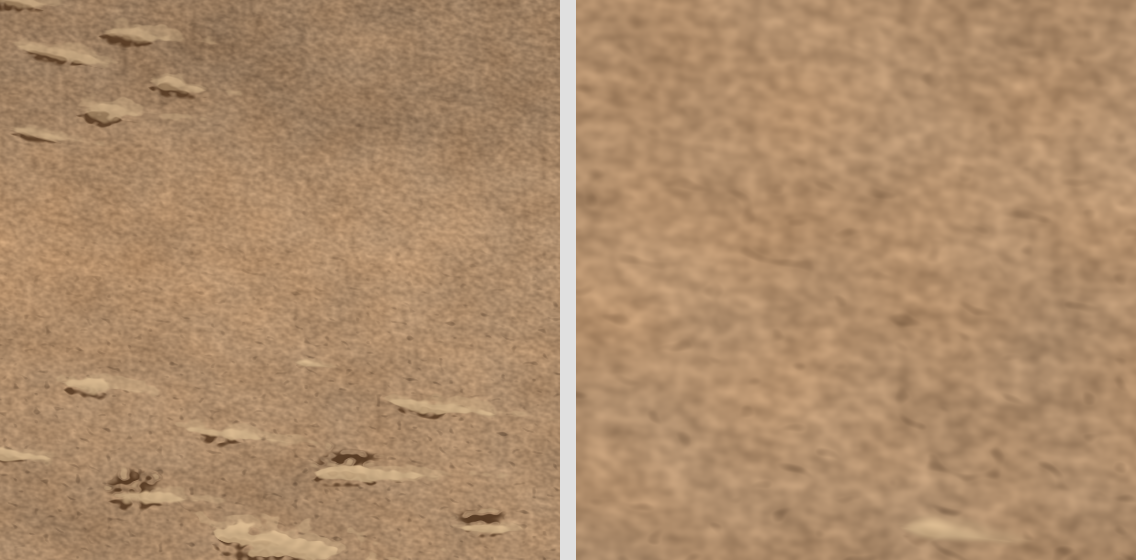
Left: the whole. Right: its middle third, enlarged.
Write a WebGL 2 fragment shader that draws this texture.

```glsl
#version 300 es
precision highp float;
// Dry sandy ground seen at a low angle: soft grains from layered gradient noise,
// broad light and dark zones, and two loose groups of flat pale slabs with
// dark undersides and crumbled rubble, each scattered by a loop.

uniform vec2 u_resolution;
out vec4 fragColor;

const vec3 SAND = vec3(0.662, 0.533, 0.407);
const vec3 TONE_AXIS = vec3(1.0, 0.88, 0.73);   // colour change per unit of tone
const vec3 WARM_AXIS = vec3(0.6, 0.0, -0.5);    // shift towards orange
const vec3 SLAB = vec3(0.82, 0.70, 0.54);
const vec3 SHADOW = vec3(0.32, 0.21, 0.12);

const vec2 ZONE_FREQ = vec2(3.0, 6.0);
const vec2 DRIFT_FREQ = vec2(9.0, 19.0);
const vec2 COARSE_FREQ = vec2(42.0, 66.0);      // grains are wider than tall
const vec2 GRAIN_FREQ = vec2(88.0, 124.0);
const vec2 FINE_FREQ = vec2(150.0, 195.0);
const float ZONE_AMP = 0.07;
const float DRIFT_AMP = 0.055;
const float COARSE_AMP = 0.07;
const float GRAIN_AMP = 0.105;
const float FINE_AMP = 0.04;
const float SPECK_AMP = 0.13;
const float EDGE = 0.0032;                      // softness of slab outlines
const vec2 MIN_HEAP = vec2(0.046, 0.025);       // smallest rubble heap
const int NEAR_SLABS = 9;
const int FAR_SLABS = 6;

vec2 hash22(vec2 p) {
    vec3 q = fract(p.xyx * vec3(0.1031, 0.1030, 0.0973));
    q += dot(q, q.yzx + 33.33);
    return fract((q.xx + q.yz) * q.zy);
}

float cornerSlope(vec2 cell, vec2 offset) {
    float angle = 6.2832 * hash22(cell).x;
    return dot(vec2(cos(angle), sin(angle)), offset);
}

float gradientNoise(vec2 p) {
    vec2 i = floor(p), f = p - i;
    vec2 w = f * f * f * (f * (f * 6.0 - 15.0) + 10.0);
    vec2 e = vec2(1.0, 0.0);
    float low = mix(cornerSlope(i, f), cornerSlope(i + e, f - e), w.x);
    float high = mix(cornerSlope(i + e.yx, f - e.yx), cornerSlope(i + e.xx, f - e.xx), w.x);
    return mix(low, high, w.y);
}

// Sand with grain, dark specks and broad zones of light
vec3 sandColour(vec2 p) {
    vec2 slanted = p + vec2(0.0, 0.15 * p.x);
    float grain = COARSE_AMP * gradientNoise(slanted * COARSE_FREQ + 11.0)
                + GRAIN_AMP * gradientNoise(slanted * GRAIN_FREQ + 37.0)
                + FINE_AMP * gradientNoise(p * FINE_FREQ + 71.0);
    float speckNoise = gradientNoise(slanted * vec2(54.0, 82.0) + 150.0);
    float specks = smoothstep(0.30, 0.58, speckNoise) * mix(1.0, 0.3, smoothstep(0.3, 0.7, p.y));

    float farShade = smoothstep(0.62, 0.84, p.y) * mix(1.0, 0.65, smoothstep(0.55, 1.0, p.x));
    float midBand = exp(-pow((p.y - 0.55) / 0.17, 2.0));
    float zones = 0.036 * midBand - 0.06 * farShade
                + ZONE_AMP * gradientNoise(p * ZONE_FREQ + 5.0)
                + DRIFT_AMP * gradientNoise(slanted * DRIFT_FREQ + 63.0);
    float warmth = 0.03 * midBand * (1.0 - p.x) - 0.008 * farShade
                 + 0.02 * gradientNoise(p * vec2(14.0, 20.0) + 90.0);
    return SAND + TONE_AXIS * (grain + zones - SPECK_AMP * specks) + WARM_AXIS * warmth;
}

// Positive inside a slab that is blunt on the left and tapers to the right
float slabBody(vec2 q, float halfWidth, float thickness, float wobble) {
    float u = q.x / halfWidth;
    float profile = max(1.0 - 0.5 * u, 0.3) * (1.0 - u * u);
    return thickness * (profile + wobble) - abs(q.y);
}

// One slab with its dusty halo, shadow and, for some, a clump of rubble
vec3 addSlab(vec3 ground, vec2 p, vec2 centre, float halfWidth, float cover, float seed) {
    vec2 rnd = hash22(vec2(seed, seed * 1.7 + 3.0));
    float thickness = halfWidth * mix(0.13, 0.24, rnd.y);
    vec2 q = p - centre;
    q.y -= mix(-0.2, 0.04, rnd.x) * q.x;
    float bend = gradientNoise(p * vec2(17.0, 30.0) + seed * 7.0);
    float crumbs = gradientNoise(p * vec2(52.0, 74.0) + seed * 13.0);
    float rough = bend + 0.5 * crumbs;

    float halo = slabBody(q - vec2(0.4 * halfWidth, 0.5 * thickness), 1.5 * halfWidth, 1.3 * thickness, 1.8 * rough);
    vec3 colour = mix(ground, SLAB, 0.4 * smoothstep(-EDGE, 2.0 * EDGE, halo));

    vec2 underside = q + vec2(0.22 * halfWidth, 1.1 * thickness);
    float shade = slabBody(underside, halfWidth * 0.75, thickness * 0.9, rough);
    float shadow = smoothstep(-EDGE, EDGE, shade) * smoothstep(-0.25, 0.2, crumbs + 0.7 * (0.75 - cover));
    colour = mix(colour, SHADOW, 0.85 * shadow);

    vec2 heapSize = max(vec2(0.5 * halfWidth, 1.3 * thickness), MIN_HEAP);
    vec2 heap = (q - vec2(-0.35 * halfWidth, thickness + 0.5 * heapSize.y)) / heapSize;
    float clump = step(0.4, rnd.x) * (1.0 - smoothstep(0.5, 1.1, length(heap) + rough));
    colour = mix(colour, ground - 0.07 * TONE_AXIS, 0.7 * clump);
    colour = mix(colour, SHADOW, 0.9 * clump * smoothstep(-0.08, 0.16, crumbs));
    colour = mix(colour, SLAB, 0.5 * clump * smoothstep(0.15, 0.4, -crumbs));

    float lit = smoothstep(-EDGE, EDGE, slabBody(q, halfWidth, thickness, 1.2 * rough));
    vec3 face = SLAB + TONE_AXIS * (0.1 * crumbs + 0.04 * clamp(q.y / thickness, -1.0, 1.0));
    return mix(colour, face, cover * lit);
}

void main() {
    vec2 p = gl_FragCoord.xy / u_resolution;
    vec3 colour = sandColour(p);

    // Small, half-buried slabs in the far left corner
    for (int i = 0; i < FAR_SLABS; i++) {
        float k = float(i);
        vec2 jitter = hash22(vec2(k, 21.0));
        vec2 centre = vec2(0.34 * fract(k * 0.618 + 0.1), 0.98 - 0.045 * k + 0.02 * jitter.x);
        colour = addSlab(colour, p, centre, mix(0.035, 0.07, jitter.y), 0.5, k + 40.0);
    }

    // Larger slabs towards the front, drawn from back to front
    for (int i = 0; i < NEAR_SLABS; i++) {
        float k = float(i);
        float depth = (k + 0.5) / float(NEAR_SLABS);
        vec2 jitter = hash22(vec2(k, 57.0));
        vec2 centre = vec2(fract(k * 0.618 + 0.55), mix(0.36, 0.0, depth) + 0.03 * (jitter.x - 0.5));
        float halfWidth = mix(0.035, 0.1, depth) * mix(0.4, 1.5, jitter.y);
        colour = addSlab(colour, p, centre, halfWidth, 0.8, k + 3.0);
    }
    fragColor = vec4(clamp(colour, 0.0, 1.0), 1.0);
}
```
